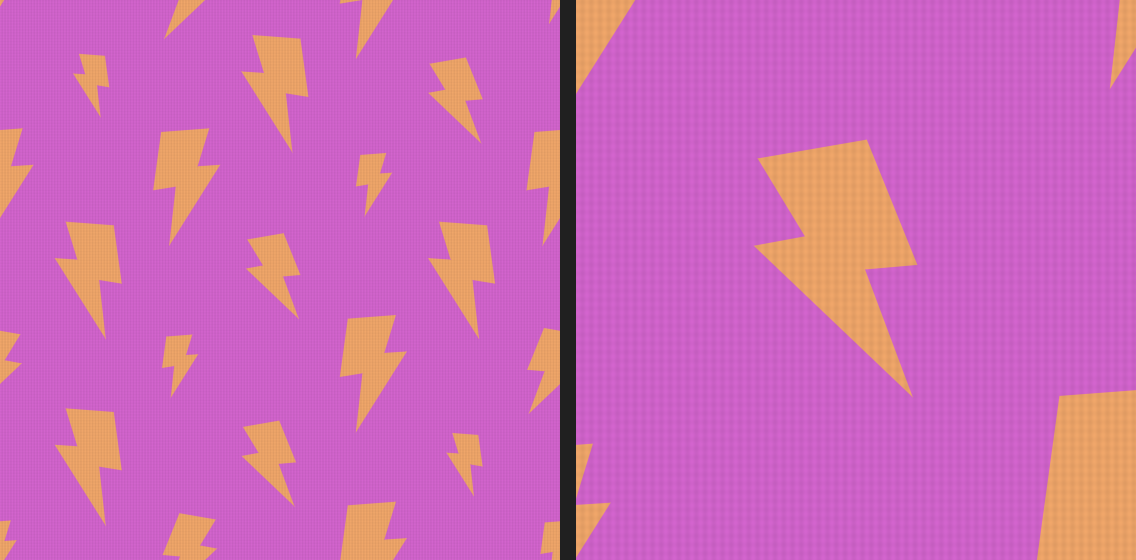
Left, the full canvas; right, a detail of the centre.
Give the GLSL for this pattern, as a Shadertoy shader.

```glsl
// Orange lightning bolts staggered over a violet woven ground.
// A six by six checkerboard holds one bolt per filled cell, in three sizes;
// even rows are mirrored, and the smaller bolts drift off their cell centres.

const float TAU = 6.2831853;
const float CELL = 128.0; // six cells span the canvas, y pointing down

// Size of each bolt along a row: 0 small, 1 medium, 2 large
const ivec3 SIZES[6] = ivec3[6](
    ivec3(0, 1, 2), ivec3(0, 2, 1), ivec3(2, 2, 0),
    ivec3(2, 1, 2), ivec3(1, 0, 2), ivec3(2, 1, 0));

// Drift per row: small bolt in xy, medium bolt in zw
const vec4 DRIFT[6] = vec4[6](
    vec4(-2, -11, 2, -2), vec4(4, -11, -6, 13), vec4(1, -3, 0, 0),
    vec4(0, 0, 0, -2), vec4(-9, -10, -10, 0), vec4(4, -3, -6, -1));

// Signed distance to the large bolt outline
float boltDistance(vec2 p) {
    const vec2 corner[7] = vec2[7](
        vec2(-31, -80), vec2(35, -75), vec2(46, 5), vec2(15, 0),
        vec2(24, 81), vec2(-46, -30), vec2(-15, -28));
    float nearest = 1e6, side = 1.0;
    for (int i = 0; i < 7; i++) {
        vec2 a = corner[i], b = corner[(i + 1) % 7];
        vec2 edge = b - a, w = p - a;
        vec2 gap = w - edge * clamp(dot(w, edge) / dot(edge, edge), 0.0, 1.0);
        nearest = min(nearest, dot(gap, gap));
        // Flip the sign at each edge crossed by a horizontal ray
        if ((a.y > p.y) != (b.y > p.y) && w.x < edge.x * w.y / edge.y) side = -side;
    }
    return side * sqrt(nearest);
}

// Distance to the closest bolt of one row
float rowDistance(vec2 p, int row) {
    int wrapped = (row + 6) % 6;
    float odd = float(wrapped & 1);
    float startX = odd * (CELL - 7.0);
    float column = round((p.x - startX) / (2.0 * CELL));
    int size = SIZES[wrapped][(int(column) + 3) % 3];

    vec2 q = p - vec2(startX + column * 2.0 * CELL, float(row) * CELL);
    float scale = 1.0, tilt = 0.0;
    if (size == 0) {
        scale = 0.54;
        q -= DRIFT[wrapped].xy;
    } else if (size == 1) {
        scale = 0.765;
        tilt = 0.247;
        q -= DRIFT[wrapped].zw;
    }
    q.x *= 2.0 * odd - 1.0;
    float c = cos(tilt), s = sin(tilt);
    return boltDistance(mat2(c, s, -s, c) * q / scale) * scale;
}

void mainImage(out vec4 fragColor, in vec2 fragCoord) {
    vec2 uv = fragCoord / iResolution.y;
    vec2 p = vec2(uv.x, 1.0 - uv.y) * 6.0 * CELL;

    // Tall bolts reach into the rows above and below
    int row = int(round(p.y / CELL));
    float d = 1e6;
    for (int i = -1; i <= 1; i++) d = min(d, rowDistance(p, row + i));

    float soft = 0.7 * 6.0 * CELL / iResolution.y;
    vec3 violet = vec3(0.80, 0.38, 0.78);
    vec3 orange = vec3(0.91, 0.63, 0.40);
    vec3 color = mix(orange, violet, smoothstep(-soft, soft, d));

    // Fine weave: upright ribs with fainter cross threads
    vec2 weave = sin(TAU * 192.0 * uv);
    color *= 1.0 + 0.025 * weave.x + 0.012 * weave.y;

    fragColor = vec4(color, 1.0);
}
```
